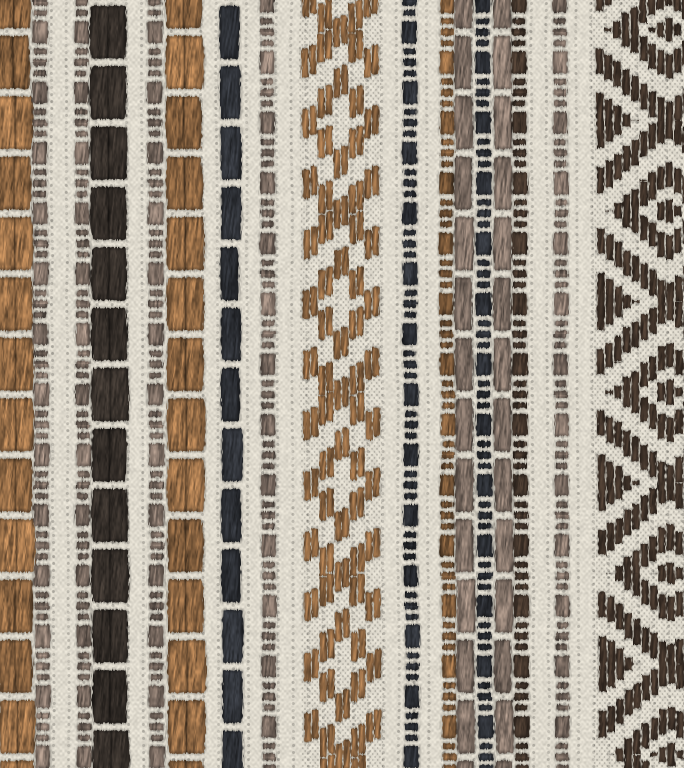
Reproduce this texture procedurally as a WebGL 1 fragment shader.

```glsl
precision highp float;
// Handwoven cream cloth with striped yarn floats, a diamond braid and a lozenge border.
uniform vec2 u_resolution;

#define UNITS 768.0      // cloth units in the canvas height
#define PERIOD 60.4      // height of one woven repeat
#define FUZZ 2.2         // hairiness of the yarn edges
#define WOBBLE 2.0       // sideways drift of each float
#define CREAM vec3(0.89, 0.87, 0.82)
#define TAN vec3(0.55, 0.40, 0.26)
#define GREY vec3(0.49, 0.43, 0.39)
#define BROWN vec3(0.27, 0.215, 0.175)
#define BLACK vec3(0.205, 0.18, 0.16)
#define NAVY vec3(0.17, 0.18, 0.20)

float hash(vec2 p) {
  return fract(sin(dot(p, vec2(127.1, 311.7))) * 43758.5453);
}

float noise(vec2 p) {
  vec2 i = floor(p), f = fract(p);
  f = f * f * (3.0 - 2.0 * f);
  return mix(mix(hash(i), hash(i + vec2(1, 0)), f.x),
             mix(hash(i + vec2(0, 1)), hash(i + vec2(1, 1)), f.x), f.y);
}

float roundBox(vec2 p, vec2 halfSize) {
  vec2 q = abs(p) - halfSize + 2.0;
  return length(max(q, 0.0)) + min(max(q.x, q.y), 0.0) - 2.0;
}

// Lays fibrous yarn over the cloth where the distance is negative.
void yarn(inout vec3 cloth, float dist, vec2 p, vec3 colour) {
  float streak = noise(vec2(p.x * 0.55 + p.y * 0.06, p.y * 0.07));
  float hair = noise(p * vec2(0.9, 0.25));
  float soft = 0.8 * UNITS / u_resolution.y;
  dist += FUZZ * (hair - 0.5);
  cloth *= 0.8 + 0.2 * smoothstep(0.0, 3.0, dist);
  colour *= (0.58 + 0.62 * streak + 0.32 * hair) * (1.0 - 0.25 * smoothstep(-4.0, 0.0, dist));
  cloth = mix(cloth, colour, 1.0 - smoothstep(-soft, soft, dist));
}

// Repeat position: x is the signed height from the float centre, y its index.
vec2 repeatAt(float y, float phase) {
  float t = (y - 2.0) / PERIOD - phase;
  return vec2((fract(t) - 0.5) * PERIOD, floor(t));
}

// Column of long floats, parted by thin cream ties.
void floats(inout vec3 cloth, vec2 p, float x, float halfWidth, float phase, vec3 colour) {
  vec2 r = repeatAt(p.y, phase);
  float vary = hash(vec2(r.y, x));
  float dx = p.x - x - WOBBLE * (vary - 0.5);
  float bulge = 0.92 + 0.1 * cos(r.x * 3.14 / PERIOD) + 0.1 * (vary - 0.5);
  float seam = mix(1.0, smoothstep(-3.0, 2.5, abs(dx)), step(12.0, halfWidth));
  float d = roundBox(vec2(dx, r.x), vec2(halfWidth * bulge, PERIOD * 0.5 - 3.8));
  yarn(cloth, d, p, colour * seam * (0.88 + 0.24 * vary));
}

// Column of short blocks with three small rungs between them.
void ladder(inout vec3 cloth, vec2 p, float x, float halfWidth, float phase, vec3 colour) {
  vec2 r = repeatAt(p.y, phase + 0.5);
  float vary = hash(vec2(r.y, x));
  float dx = p.x - x - 0.6 * WOBBLE * (vary - 0.5), h = abs(r.x);
  float d = roundBox(vec2(dx, h), vec2(halfWidth, 10.5 + vary));
  d = min(d, roundBox(vec2(dx, h - 19.3), vec2(halfWidth - 1.0, 2.9)));
  d = min(d, roundBox(vec2(dx, h - PERIOD * 0.5), vec2(halfWidth - 0.5, 3.6)));
  yarn(cloth, d, p, colour * (0.88 + 0.24 * vary));
}

// Five stitch columns forming open diamonds joined by chevrons.
void diamondBraid(inout vec3 cloth, vec2 p) {
  float pitch = 15.4, unit = PERIOD / 3.0, span = PERIOD * 3.0;
  float column = clamp(floor((p.x - 303.0) / pitch), 0.0, 4.0);
  float dx = p.x - 303.0 - (column + 0.5) * pitch;
  float y = abs(mod(p.y + 1.8 * sign(dx) - 303.0 + span * 0.5, span) - span * 0.5);
  float ring = 2.0 - abs(column - 2.0);
  float dy = min(abs(y - ring * unit), abs(y - (3.0 + 0.75 * ring) * unit));
  yarn(cloth, roundBox(vec2(abs(dx) - 3.8, dy), vec2(3.4, 14.5)), p, TAN * 1.06);
}

// Concentric lozenges built of narrow upright stitches.
void lozengeBorder(inout vec3 cloth, vec2 p) {
  float pitch = 8.6, span = PERIOD * 3.0;
  float column = max(floor((p.x - 597.0) / pitch), 0.0);
  float centre = 597.0 + (column + 0.5) * pitch;
  float y = abs(mod(p.y - 211.0 + span * 0.5, span) - span * 0.5);
  float s = y + 0.85 * abs(centre - 668.0) + 4.0 * (hash(vec2(column, floor(p.y / span))) - 0.5);
  float bands = min(min(s - 13.0, abs(s - 38.0) - 12.0), min(abs(s - 86.0) - 12.5, 118.0 - s));
  yarn(cloth, max(abs(p.x - centre) - 3.6, bands), p, BROWN);
}

// Plain weave with thread relief and rows of pinholes.
vec3 ground(vec2 p) {
  float open = max(step(abs(p.x - 341.0), 41.0), step(592.0, p.x));
  float relief = cos(p.x * 1.26) * cos(p.y * 1.05);
  float pinhole = smoothstep(2.2, 0.8, length(mod(p, vec2(15.0, 7.0)) - vec2(7.5, 3.5)));
  float shade = 0.98 + 0.035 * relief + 0.1 * (noise(p * 0.45) - 0.5);
  shade -= pinhole * (0.12 + 0.12 * noise(p * 0.1));
  shade -= open * 0.13 * smoothstep(0.1, 0.9, -relief);
  return CREAM * shade;
}

void main() {
  vec2 p = gl_FragCoord.xy / u_resolution.y * UNITS;
  p.y = UNITS - p.y;
  p.x += 1.5 - 3.0 * p.y / UNITS + 1.5 * (noise(p * 0.02) - 0.5);
  vec3 cloth = ground(p);

  // Left stripes
  floats(cloth, p, 15.0, 17.5, 0.5, TAN);
  ladder(cloth, p, 41.0, 7.5, 0.5, GREY);
  ladder(cloth, p, 83.0, 7.0, 0.5, GREY);
  floats(cloth, p, 109.5, 18.0, 0.0, BLACK);
  ladder(cloth, p, 156.0, 7.5, 0.5, GREY);
  floats(cloth, p, 185.5, 18.5, 0.5, TAN);
  floats(cloth, p, 231.0, 9.8, 0.0, NAVY);
  ladder(cloth, p, 268.5, 7.2, 0.0, GREY);

  // Middle and right stripes
  diamondBraid(cloth, p);
  ladder(cloth, p, 410.5, 7.2, 0.5, NAVY);
  ladder(cloth, p, 447.5, 7.2, 0.0, TAN * 0.88);
  floats(cloth, p, 464.5, 9.0, 0.5, GREY);
  floats(cloth, p, 503.0, 8.8, 0.5, GREY);
  ladder(cloth, p, 484.0, 7.6, 0.0, NAVY);
  ladder(cloth, p, 520.5, 7.5, 0.0, BROWN);
  ladder(cloth, p, 561.5, 7.0, 0.0, GREY);
  lozengeBorder(cloth, p);

  gl_FragColor = vec4(cloth, 1.0);
}
```
